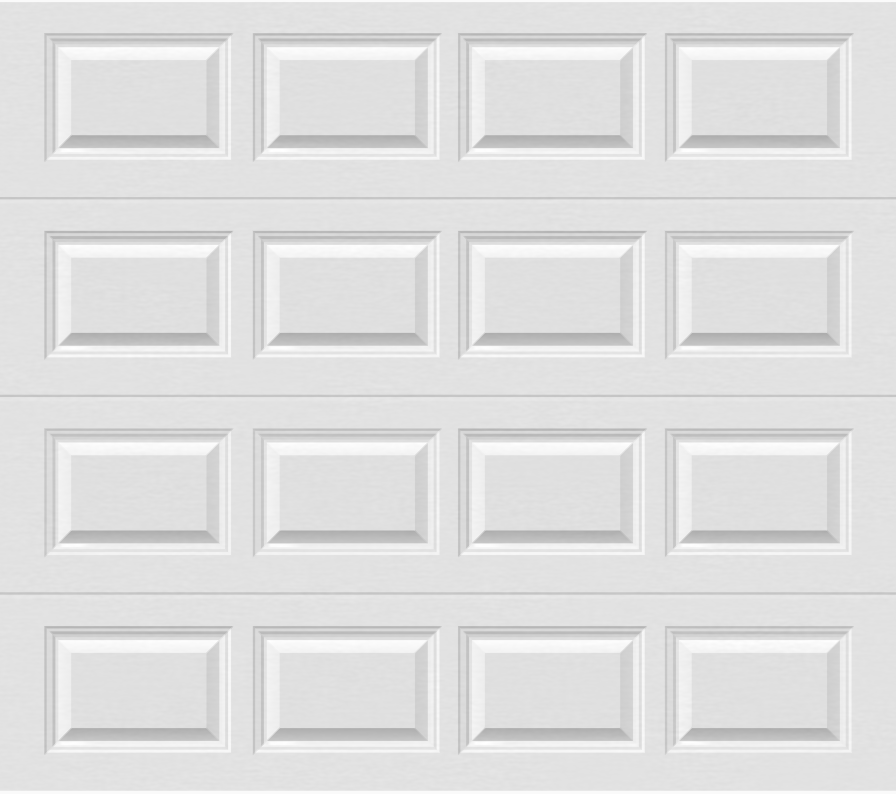
Reproduce this pattern procedurally as a Shadertoy shader.

```glsl
// A pale sectional door: four rows of four raised panels with embossed wood grain.
// Each panel is a mitred stack of rings; every ring has its own shade per side,
// as lit from above, and the grain is stretched gradient noise.

const vec2 DOOR = vec2(768.0, 681.0);      // design units across the canvas, y down
const vec2 GRID = vec2(4.0, 4.0);          // panels across and down
const vec2 PITCH = vec2(177.3, 169.5);     // spacing of the panels
const vec2 FIRST = vec2(38.0, 28.5);       // top left corner of the first panel
const vec2 PANEL = vec2(162.0, 110.5);     // panel size, moulding included
const float COLUMN_NUDGE = 1.4;            // second column sits a little right
const float SECTION_TOP = 0.5;
const float RAIL = 0.885;
const float FIELD = 0.876;
const float GRAIN = 0.026;
const float SEAM_DEPTH = 0.11;
const float BEVEL_START = 12.0;
const float BEVEL_WIDTH = 11.0;

// Ring starts, measured inward, and their shades: left, top, right, bottom
const int RINGS = 7;
const float RING_START[RINGS] = float[](0.0, 2.0, 4.5, 7.0, 9.5, 12.0, 23.0);
const vec4 RING_SHADE[RINGS] = vec4[](
    vec4(0.77, 0.73, RAIL, RAIL),
    vec4(0.86, 0.85, 0.96, 0.96),
    vec4(0.86, 0.74, 0.87, 0.89),
    vec4(0.77, 0.82, 0.94, 0.95),
    vec4(0.89, 0.87, 0.93, 0.94),
    vec4(0.95, 0.99, 0.83, 0.78),
    vec4(FIELD));
const vec4 BEVEL_SLOPE = vec4(-0.02, -0.04, -0.02, -0.10);

float hash(vec2 p) {
    vec3 q = fract(vec3(p.xyx) * 0.1031);
    q += dot(q, q.yzx + 33.33);
    return fract((q.x + q.y) * q.z);
}

vec2 gradientAt(vec2 cell) {
    float angle = 6.2832 * hash(cell);
    return vec2(cos(angle), sin(angle));
}

float gradientNoise(vec2 p) {
    vec2 i = floor(p), f = fract(p);
    vec2 u = f * f * f * (f * (f * 6.0 - 15.0) + 10.0);
    vec2 e = vec2(1.0, 0.0);
    float a = dot(gradientAt(i), f);
    float b = dot(gradientAt(i + e.xy), f - e.xy);
    float c = dot(gradientAt(i + e.yx), f - e.yx);
    float d = dot(gradientAt(i + e.xx), f - e.xx);
    return mix(mix(a, b, u.x), mix(c, d, u.x), u.y);
}

// Soft bar from a to b
float band(float x, float a, float b, float soft) {
    return smoothstep(a - soft, a + soft, x) - smoothstep(b - soft, b + soft, x);
}

// Fine horizontal grain, rougher in some patches
float woodGrain(vec2 p) {
    float patches = 0.8 + 0.8 * gradientNoise(p / vec2(90.0, 38.0));
    float fine = gradientNoise(p / vec2(6.0, 2.6));
    float streaks = gradientNoise(p / vec2(24.0, 3.4) + 70.0);
    return patches * (0.6 * fine + 0.5 * streaks);
}

// Moulding, bevel and field of one panel, painted over the given shade
float raisedPanel(float shade, vec2 q, float variation, float soft) {
    vec4 sides = vec4(q, PANEL - q);
    float depth = min(min(sides.x, sides.y), min(sides.z, sides.w));
    vec4 facing = max(1.0 - (sides - depth) / soft, 0.0);
    facing /= dot(facing, vec4(1.0));

    float slope = clamp((depth - BEVEL_START) / BEVEL_WIDTH, 0.0, 1.0);
    for (int i = 0; i < RINGS; i++) {
        vec4 ring = RING_SHADE[i];
        if (i == RINGS - 2) ring += BEVEL_SLOPE * slope;
        else if (i < RINGS - 2) ring = RAIL + (ring - RAIL) * variation;
        float inside = smoothstep(-0.6 * soft, 0.6 * soft, depth - RING_START[i]);
        shade = mix(shade, dot(facing, ring), inside);
    }

    // Tapered glint in the lower left of the moulding
    float glint = band(sides.w, 8.6, 11.4, 0.6 * soft)
                * smoothstep(12.0, 16.0, q.x) * (1.0 - smoothstep(26.0, 46.0, q.x));
    return mix(shade, 1.0, 0.85 * glint);
}

void mainImage(out vec4 fragColor, in vec2 fragCoord) {
    vec2 uv = fragCoord / iResolution.xy;
    vec2 p = vec2(uv.x, 1.0 - uv.y) * DOOR;
    float soft = max(DOOR.y / iResolution.y, 1.0);

    // Seams between the sections, each with a faint lit lip below
    float seam = clamp(round((p.y - SECTION_TOP) / PITCH.y), 1.0, GRID.y - 1.0);
    float below = p.y - SECTION_TOP - seam * PITCH.y;
    float shade = RAIL - SEAM_DEPTH * band(below, -1.0, 1.0, 0.5 * soft)
                + 0.015 * band(below, 1.5, 4.5, soft);

    // Panel grid
    vec2 gutter = 0.5 * (PITCH - PANEL);
    vec2 cell = floor((p - vec2(FIRST.x - gutter.x, SECTION_TOP)) / PITCH);
    cell = clamp(cell, vec2(0.0), GRID - 1.0);
    vec2 corner = FIRST + cell * PITCH;
    if (cell.x == 1.0) corner.x += COLUMN_NUDGE;
    float variation = mix(0.88, 1.12, hash(cell + 3.0));
    shade = raisedPanel(shade, p - corner, variation, soft);

    shade += GRAIN * woodGrain(p);

    // Bright trim along the top and bottom edges
    float trim = 1.0 - band(p.y, 1.8, DOOR.y - 2.8, 0.6 * soft);
    shade = mix(shade, 0.98, trim);
    fragColor = vec4(vec3(clamp(shade, 0.0, 1.0)), 1.0);
}
```
